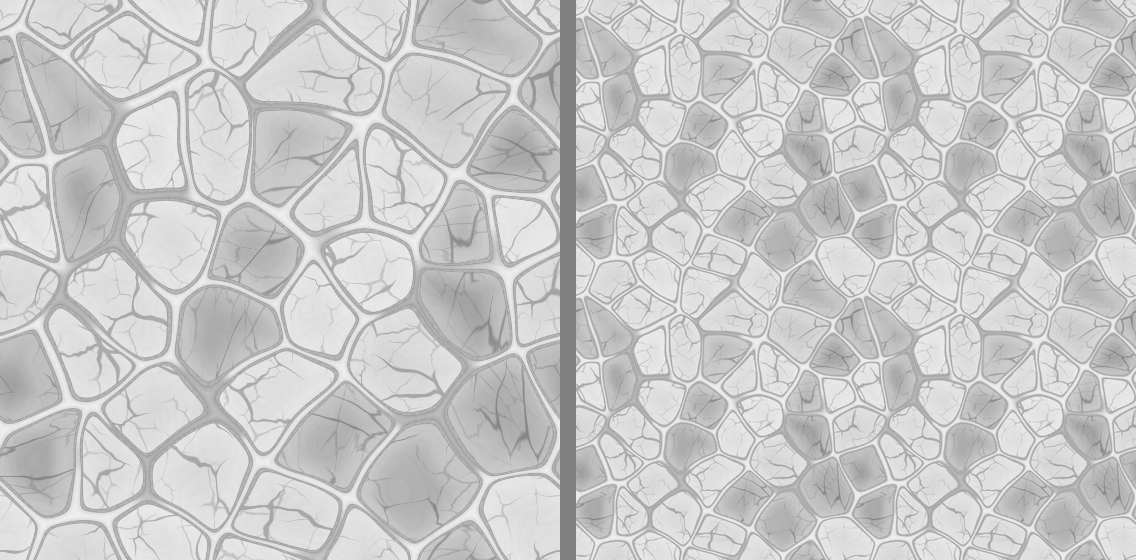
Left, the tile; right, the same tile 2 across and 2 down.
This texture map is drawn by a Shadertoy shader. Its source:

```glsl
#define JITTER 0.90      // irregularity of the stone layout
#define BEND 0.15        // curvature of the stone sides
#define ROUNDING 24.0    // lower values give rounder corners
#define GAP 0.026        // half width of the joints
#define RIM 0.036        // width of the outline band
#define LIGHT_SHARE 0.54 // share of pale stones
#define CRACK 0.025      // half width of the cracks
#define CRACK_TONE 0.76  // darkening inside the cracks
#define JOINT_TONE 0.93
#define RIM_TONE 0.70
#define PALE_TONE 0.865

const float TAU = 6.28318;
const float LOCAL_PERIOD = 997.0;          // practically unbounded, for use inside one stone
const float STONES = 41.0;                 // stones per canvas, 5 * 5 + 4 * 4
const mat2 LAYOUT = mat2(5, 4, -4, 5);     // canvas to tilted stone grid

// Wrapping integer hash, two values in 0..1
vec2 hash2(vec2 cell, float period) {
    uvec2 v = uvec2(floor(mod(cell + 0.5, period)));
    v = v * 1664525u + 1013904223u;
    v.x += v.y * 1664525u;
    v.y += v.x * 1664525u;
    v ^= v >> 16u;
    v.x += v.y * 1664525u;
    v.y += v.x * 1664525u;
    v ^= v >> 16u;
    return vec2(v & 65535u) / 65536.0;
}

float cornerSlope(vec2 cell, vec2 offset, float period) {
    float a = TAU * hash2(cell + 31.0, period).x;
    return dot(vec2(cos(a), sin(a)), offset);
}

// Gradient noise that wraps after a whole period
float noise(vec2 p, float period) {
    vec2 i = floor(p), f = p - i;
    vec2 u = f * f * f * (f * (f * 6.0 - 15.0) + 10.0);
    vec2 r = vec2(1, 0);
    return mix(mix(cornerSlope(i, f, period), cornerSlope(i + r, f - r, period), u.x),
               mix(cornerSlope(i + r.yx, f - r.yx, period), cornerSlope(i + 1.0, f - 1.0, period), u.x), u.y);
}

// Cells of the tilted grid that coincide on the tiled canvas share one index
vec2 cellId(vec2 cell, bool tilted) {
    return tilted ? vec2(floor(mod(cell.x + 9.0 * cell.y + 0.5, STONES)), 0.0) : cell;
}

vec2 site(vec2 cell, bool tilted) {
    return cell + 0.5 + JITTER * (hash2(cellId(cell, tilted) + 5.0, LOCAL_PERIOD) - 0.5);
}

// Rounded distance to the nearest cell side, with cell id and offset from its site
float cellSides(vec2 p, bool tilted, float sharpness, out vec2 id, out vec2 local) {
    vec2 base = floor(p), nearest = base;
    float best = 9.0;
    local = vec2(0.0);
    for (int k = 0; k < 9; k++) {
        vec2 c = base + vec2(k % 3 - 1, k / 3 - 1);
        vec2 d = p - site(c, tilted);
        if (dot(d, d) < best) { best = dot(d, d); nearest = c; local = d; }
    }
    float sum = 1e-30;
    for (int k = 0; k < 25; k++) {
        if (k == 12) continue;
        vec2 c = nearest + vec2(k % 5 - 2, k / 5 - 2);
        vec2 d = p - site(c, tilted);
        float side = dot(0.5 * (d + local), normalize(d - local));
        sum += exp(-sharpness * side);
    }
    id = cellId(nearest, tilted);
    return -log(sum) / sharpness;
}

// Tapering crack network; grain > 0 turns it into parallel splits
float cracks(vec2 local, vec2 seed, float grain, float size, float px) {
    float a = TAU * seed.x;
    vec2 q = mat2(cos(a), sin(a), -sin(a), cos(a)) * local;
    vec2 scale = size * mix(vec2(1.75, 1.5), vec2(2.9, 0.9), grain);
    q = q * scale + 20.0 + 400.0 * seed;
    float presence = noise(q * 0.8 + 7.0, LOCAL_PERIOD);
    q += 0.20 * vec2(noise(q * 1.7, LOCAL_PERIOD), noise(q * 1.7 + 50.0, LOCAL_PERIOD));
    q += 0.05 * noise(q * 6.0, LOCAL_PERIOD);
    vec2 id, offset;
    float d = cellSides(q, false, 65.0, id, offset) / scale.x;
    float width = CRACK / size * clamp(presence * 1.6 + 0.22, -0.5, 0.75) * (1.0 - 0.4 * grain);
    return (1.0 - smoothstep(-px, px, d - width)) * smoothstep(-0.16, 0.0, presence);
}

void mainImage(out vec4 fragColor, in vec2 fragCoord) {
    vec2 uv = fragCoord / iResolution.xy;
    float px = 0.7 * sqrt(STONES) / iResolution.y;
    vec2 p = LAYOUT * uv;
    p += BEND * vec2(noise(uv * 7.0, 7.0), noise(uv * 7.0 + 3.5, 7.0));

    // Stone layout
    vec2 id, local;
    float side = cellSides(p, true, ROUNDING, id, local);
    float s = side - GAP - 0.035 * noise(uv * 6.0, 6.0);
    vec2 seed = hash2(id + 101.0, LOCAL_PERIOD);
    vec2 kind = hash2(id + 211.0, LOCAL_PERIOD);
    float dark = smoothstep(LIGHT_SHARE - 0.02, LIGHT_SHARE + 0.02, kind.x);
    float depth = dark * (kind.x - LIGHT_SHARE) / (1.0 - LIGHT_SHARE);

    // Stone face: clouded shade, pale border, faint terraces
    float cloud = noise(local * 1.4 + 300.0 * seed, LOCAL_PERIOD);
    float core = smoothstep(0.0, 0.42, s + 0.35 * cloud);
    float face = mix(PALE_TONE + 0.04 * (kind.y - 0.5), 0.785 - 0.06 * depth, dark);
    face += 0.025 - core * mix(0.035, 0.055 + 0.10 * depth, dark);
    float level = 7.0 * (s + 0.8 * cloud);
    float terrace = floor(level) + smoothstep(0.0, 0.15, fract(level)) - level;
    face += 0.014 * terrace + 0.035 * cloud;

    // Main cracks and fine hairlines
    float grain = dark * step(0.3, kind.y);
    float bold = cracks(local, seed, grain, 1.0, px);
    float fine = cracks(local, seed.yx, grain, 1.7, px);
    face *= mix(1.0, CRACK_TONE, bold) * mix(1.0, 0.87, fine * (1.0 - bold));

    // Joint: pale mortar with grey stretches
    float speck = noise(uv * 160.0, 160.0);
    float joint = JOINT_TONE - 0.19 * smoothstep(0.10, 0.22, noise(uv * 4.0 + 1.5, 4.0));
    joint -= 0.06 * smoothstep(-0.05, 0.0, s) + 0.02 * speck;

    // Outline band with a darker line at each edge
    float rimWidth = RIM * (1.0 + 0.9 * noise(uv * 11.0, 11.0));
    float edge = min(abs(s), abs(s - rimWidth));
    float rim = RIM_TONE + 0.06 * speck - 0.10 * (1.0 - smoothstep(0.0, 0.006 + px, edge));

    float tone = mix(joint, rim, smoothstep(-px, px, s));
    tone = mix(tone, face, smoothstep(-px, px, s - rimWidth));
    tone += 0.008 * noise(uv * 90.0, 90.0);
    fragColor = vec4(vec3(tone), 1.0);
}
```
